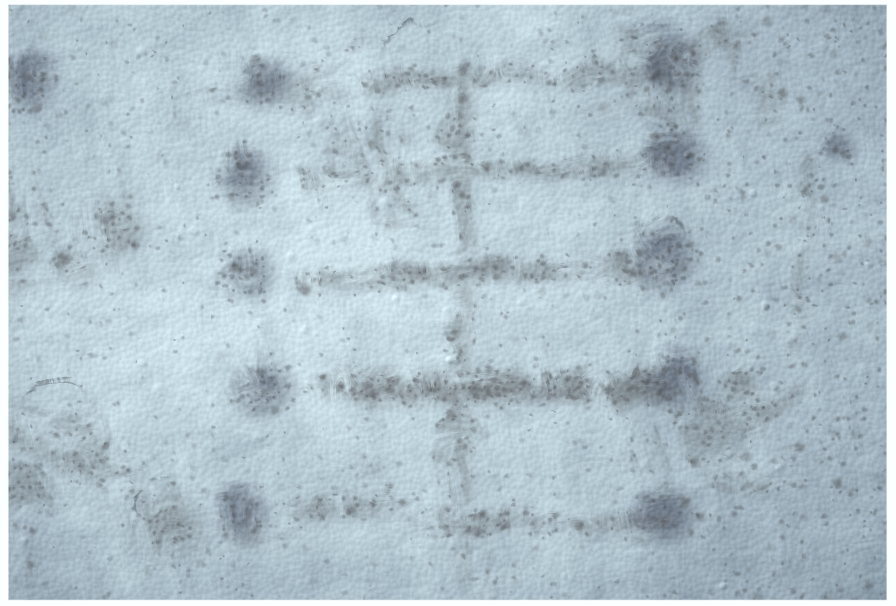
Reproduce this texture procedurally as a WebGL 2 fragment shader.

```glsl
#version 300 es
precision highp float;
// Weathered blue-grey plaster in a thin white margin, with five sooty rungs:
// each is a ragged band between two round stains, crossed by a faint spine.
// Layered sines give the mottling; cellular noise gives specks, pits and grain.
uniform vec2 u_resolution;
out vec4 outColor;

const vec3 PLASTER = vec3(0.785, 0.865, 0.90);
const vec3 SHADE = vec3(0.48, 0.55, 0.605);
const vec3 SOOT = vec3(0.33, 0.36, 0.42);
const vec3 DIRT = vec3(0.38, 0.39, 0.40);
const vec3 MARGIN = vec3(0.99, 1.0, 1.0);
const int RUNGS = 5;

vec3 hash3(vec2 p) {
  vec3 q = fract(p.xyx * vec3(0.1031, 0.103, 0.0973));
  q += dot(q, q.yxz + 33.33);
  return fract((q.xxy + q.yzz) * q.zyx);
}

// Warped layered sines, roughly -1 to 1
float mottle(vec2 p) {
  float sum = 0.0, amp = 0.6;
  for (int i = 0; i < 5; i++) {
    p = mat2(1.5, 1.1, -1.1, 1.5) * p + 1.7;
    p += 0.7 * sin(p.yx * 1.3);
    sum += amp * sin(p.x) * sin(p.y);
    amp *= 0.68;
  }
  return sum;
}

// Distance to the nearest cell point, 0 to about 1
float cells(vec2 p) {
  vec2 id = floor(p);
  float d = 2.0;
  for (int k = 0; k < 9; k++) {
    vec2 c = id + vec2(k % 3 - 1, k / 3 - 1);
    d = min(d, length(c + hash3(c + 50.0).xy - p));
  }
  return d;
}

// Scattered soft specks; density is the share of cells that hold one
float specks(vec2 p, float scale, float density, float soft) {
  p *= scale;
  vec2 id = floor(p);
  float cover = 0.0;
  for (int k = 0; k < 9; k++) {
    vec2 c = id + vec2(k % 3 - 1, k / 3 - 1);
    vec3 h = hash3(c + scale);
    float size = 0.15 + 0.4 * fract(h.z * 17.0);
    float here = smoothstep(0.0, 0.15, density - h.z);
    float d = length(c + h.xy - p);
    cover = max(cover, here * (1.0 - smoothstep(size * 0.2, size + soft * scale, d)));
  }
  return cover;
}

float blot(vec2 p, vec2 c, float r) {
  return 1.0 - smoothstep(r * 0.3, r * 1.25, length(p - c));
}

float streak(vec2 p, vec2 a, vec2 b, float w) {
  vec2 ab = b - a;
  float t = clamp(dot(p - a, ab) / dot(ab, ab), 0.0, 1.0);
  return 1.0 - smoothstep(w * 0.1, w * 1.4, length(p - a - ab * t));
}

// Thin broken edge: part of a ring facing the given angle
float flake(vec2 p, vec2 c, float r, float angle, float px) {
  vec2 q = p - c;
  float facing = smoothstep(0.4, 0.95, dot(normalize(q + 1e-5), vec2(cos(angle), sin(angle))));
  return facing * (1.0 - smoothstep(0.0, 0.004 + px, abs(length(q) - r)));
}

// End stains in x, bands in y
vec2 ladder(vec2 p) {
  vec2 sum = vec2(0.0);
  for (int i = 0; i < RUNGS; i++) {
    float k = float(i);
    vec2 a = vec2(0.415 + 0.022 * sin(k * 2.2 - 0.9), 0.157 + k * (0.21 - 0.0085 * k));
    vec2 b = vec2(1.108 + 0.013 * sin(k * 2.6 - 1.0), 0.147 + k * (0.235 - 0.012 * k));
    float heavy = exp(-2.0 * (k - 1.0) * (k - 1.0));
    float ends = max(0.85 * blot(p, a, 0.05), blot(p, b, 0.058));
    vec2 start = mix(a, b, 0.14) - vec2(0.0, 0.012 * step(1.5, k));
    float band = streak(p, start, b - vec2(0.03, 0.012), 0.022 + 0.012 * heavy);
    sum = max(sum, vec2(ends, band * (0.65 + 0.35 * heavy)));
  }
  return sum;
}

void main() {
  float px = 1.0 / u_resolution.y;
  vec2 p = gl_FragCoord.xy * px;
  float wide = u_resolution.x * px;
  float broad = mottle(p * 1.9), rough = mottle(p * 6.0 + 4.0), fine = mottle(p * 21.0 + 9.0);
  vec2 w = p + 0.014 * vec2(rough, mottle(p * 8.0 + 20.0)) + 0.007 * vec2(fine, -fine);

  // Uneven light: brighter left of centre, darker to the right and corners
  vec2 off = (p - vec2(0.58, 0.56)) / vec2(0.95, 0.72);
  float shade = 0.06 + 0.48 * dot(off, off) + 0.12 * broad + 0.12 * rough + 0.09 * fine;
  vec3 color = mix(PLASTER, SHADE, clamp(shade, -0.08, 1.0));

  // Stains: rungs, spine, side marks
  vec2 stain = ladder(w);
  float marks = 0.6 * streak(w, vec2(0.765, 0.19), vec2(0.77, 0.88), 0.022);
  marks = max(marks, 0.4 * streak(w, vec2(1.31, 0.43), vec2(1.34, 0.72), 0.014));
  marks = max(marks, 0.6 * streak(w, vec2(0.0, 0.3), vec2(0.22, 0.19), 0.025));
  marks = max(marks, 0.7 * blot(w, vec2(0.27, 0.13), 0.07));
  marks = max(marks, 0.6 * blot(w, vec2(0.19, 0.62), 0.065));
  marks = max(marks, 0.7 * blot(w, vec2(0.125, 0.55), 0.04));
  marks = max(marks, 0.7 * blot(w, vec2(1.228, 0.36), 0.032));
  marks = max(marks, 0.5 * smoothstep(0.35, 0.9, mottle(p * 4.0 + 31.0)));
  stain.y = max(stain.y, marks) * clamp(0.8 + 0.5 * rough + 0.6 * fine, 0.15, 1.3);
  stain.x = max(stain.x, 0.9 * blot(w, vec2(0.04, 0.865), 0.058));
  stain.x = max(stain.x, 0.8 * blot(w, vec2(1.387, 0.762), 0.032));
  color = mix(color, DIRT, 0.5 * clamp(stain.y, 0.0, 1.0));
  color = mix(color, SOOT, 0.62 * clamp(stain.x * (0.9 + 0.4 * fine), 0.0, 1.0));

  // Specks crowd the stains and the right side
  float crowd = max(stain.x, stain.y);
  float right = smoothstep(1.05, 1.4, p.x);
  vec2 ragged = p + 0.005 * vec2(fine, rough);
  float large = specks(ragged, 42.0, 0.09 + 0.09 * right + 0.5 * crowd, px);
  float small = specks(ragged, 90.0, 0.13 + 0.1 * right + 0.5 * crowd, px);
  color = mix(color, DIRT * 0.9, 0.42 * large);
  color = mix(color, DIRT * 0.85, 0.4 * small);

  // Broken flakes and side-lit grain
  float edge = flake(w, vec2(0.09, 0.32), 0.058, 1.7, px);
  edge = max(edge, flake(w, vec2(0.28, 0.14), 0.066, 2.5, px));
  edge = max(edge, flake(w, vec2(1.09, 0.58), 0.052, 1.4, px));
  edge = max(edge, flake(w, vec2(0.7, 0.91), 0.06, 2.1, px));
  color *= 1.0 - 0.3 * edge * clamp(0.7 + fine, 0.0, 1.0);
  vec2 lit = vec2(0.0035, -0.0035);
  float relief = cells(p * 110.0) - cells((p + lit) * 110.0);
  float lumps = mottle(p * 17.0) - mottle((p + lit) * 17.0);
  float pits = specks(p, 30.0, 0.13, px) - specks(p + lit, 30.0, 0.13, px);
  color += 0.065 * relief + 0.035 * lumps - 0.12 * pits;

  // White margin
  vec2 inner = min(p - vec2(0.014, 0.01), vec2(wide - 0.0155, 0.992) - p);
  float inside = smoothstep(-px, px, min(inner.x, inner.y));
  outColor = vec4(mix(MARGIN, color, inside), 1.0);
}
```
